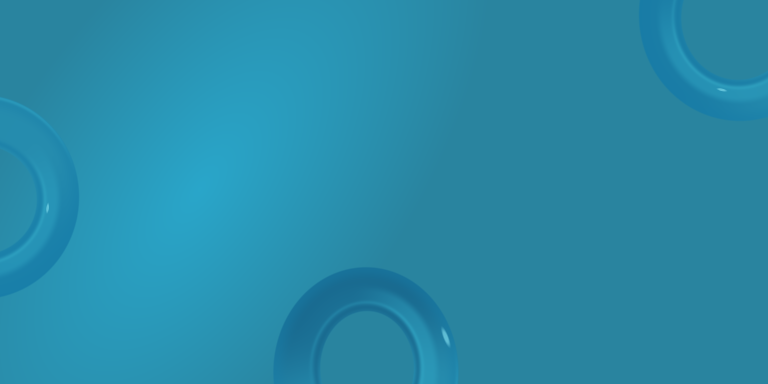
Reproduce this background procedurally as a Shadertoy shader.

```glsl
const vec3 BASE = vec3(0.16, 0.517, 0.624);
const vec3 GLOW = vec3(0.16, 0.65, 0.79);
const vec3 GLASS = vec3(0.145, 0.55, 0.685);
const vec3 SHADE = vec3(0.09, 0.49, 0.66);
const vec3 DEEP = vec3(0.085, 0.38, 0.53);
const vec3 GLEAM = vec3(0.19, 0.65, 0.77);
const vec3 GLINT = vec3(0.48, 0.85, 0.92);

const vec2 GLOW_CENTRE = vec2(0.52, 0.507);
const vec2 GLOW_RADII = vec2(1.09, 0.508);
const float GLOW_ANGLE = 0.945;
const float OPACITY = 0.92;

// Lengths are fractions of the canvas height
struct Ring {
    vec2 centre, radii;
    vec2 holeCentre, holeRadii;
    vec2 shadowDir, gleamDir;
    vec2 glintPos, glintSize;
    float depth;
};

const Ring LEFT_RING = Ring(
    vec2(-0.052, 0.487), vec2(0.258, 0.266),
    vec2(-0.052, 0.479), vec2(0.148, 0.143),
    vec2(0.25, -0.97), vec2(0.8, -0.6),
    vec2(0.124, 0.458), vec2(0.004, 0.014), 0.0);
const Ring TOP_RING = Ring(
    vec2(1.927, 0.961), vec2(0.263, 0.276),
    vec2(1.922, 0.953), vec2(0.148, 0.161),
    vec2(-0.97, -0.25), vec2(-0.4, -0.92),
    vec2(1.880, 0.766), vec2(0.004, 0.014), 0.1);
const Ring BOTTOM_RING = Ring(
    vec2(0.953, 0.031), vec2(0.241, 0.273),
    vec2(0.956, 0.042), vec2(0.122, 0.148),
    vec2(-0.25, 0.97), vec2(0.97, 0.25),
    vec2(1.161, 0.122), vec2(0.007, 0.028), 0.9);

// Approximate signed distance to an ellipse
float ellipse(vec2 p, vec2 radii) {
    float k = length(p / radii);
    return k * (k - 1.0) / max(length(p / (radii * radii)), 1e-4);
}

float line(float x, float at, float width) {
    float d = (x - at) / width;
    return exp(-d * d);
}

vec3 background(vec2 p) {
    float c = cos(GLOW_ANGLE), s = sin(GLOW_ANGLE);
    vec2 q = p - GLOW_CENTRE;
    q = vec2(c * q.x + s * q.y, c * q.y - s * q.x);
    return mix(GLOW, BASE, min(length(q / GLOW_RADII), 1.0));
}

vec3 drawRing(vec3 under, vec2 p, Ring ring, float pixel) {
    float outer = ellipse(p - ring.centre, ring.radii);
    float inner = ellipse(p - ring.holeCentre, ring.holeRadii);
    float mask = 1.0 - smoothstep(-pixel, pixel, max(outer, -inner));

    // Tube coordinate: 0 at the hole, 1 at the outer edge
    float tube = clamp(inner / max(inner - outer, 1e-4), 0.0, 1.0);
    vec2 dir = normalize(p - ring.holeCentre + 1e-5);
    float facing = dot(dir, ring.shadowDir);
    float lit = smoothstep(0.0, 0.95, dot(dir, ring.gleamDir));

    // Body, darker on the shadow side and toward the outer rim
    vec3 dark = mix(SHADE, DEEP, ring.depth);
    float shadow = smoothstep(-0.5, 0.85, facing);
    vec3 col = mix(GLASS, dark, shadow * mix(0.65, 1.0, tube));
    col = mix(col, SHADE, 0.5 * smoothstep(0.65, 1.0, tube));

    // Inner reflections and bright outer rim
    float band = smoothstep(0.05, 0.2, tube) * (1.0 - smoothstep(0.42, 0.62, tube));
    col = mix(col, GLEAM, 0.5 * lit * band);
    col = mix(col, dark, 0.6 * line(tube, 0.09, 0.06));
    col = mix(col, GLEAM, 0.55 * line(tube, 0.2, 0.04) * max(lit, 0.5 * shadow));
    float rimLight = 1.0 - smoothstep(-0.8, 0.1, facing);
    col = mix(col, GLEAM, 0.6 * line(tube, 0.97, 0.04) * rimLight);

    // Small highlight aligned with the tube
    vec2 axis = normalize(ring.glintPos - ring.holeCentre);
    vec2 g = p - ring.glintPos;
    g = vec2(dot(g, axis), dot(g, vec2(-axis.y, axis.x)));
    float glint = 1.0 - smoothstep(0.4, 1.2, length(g / ring.glintSize));
    col = mix(col, GLINT, 0.75 * glint);

    return mix(under, col, OPACITY * mask);
}

void mainImage(out vec4 fragColor, in vec2 fragCoord) {
    float pixel = 1.0 / iResolution.y;
    vec2 p = fragCoord * pixel;
    vec3 col = background(p);
    col = drawRing(col, p, LEFT_RING, pixel);
    col = drawRing(col, p, TOP_RING, pixel);
    col = drawRing(col, p, BOTTOM_RING, pixel);
    fragColor = vec4(col, 1.0);
}
```
